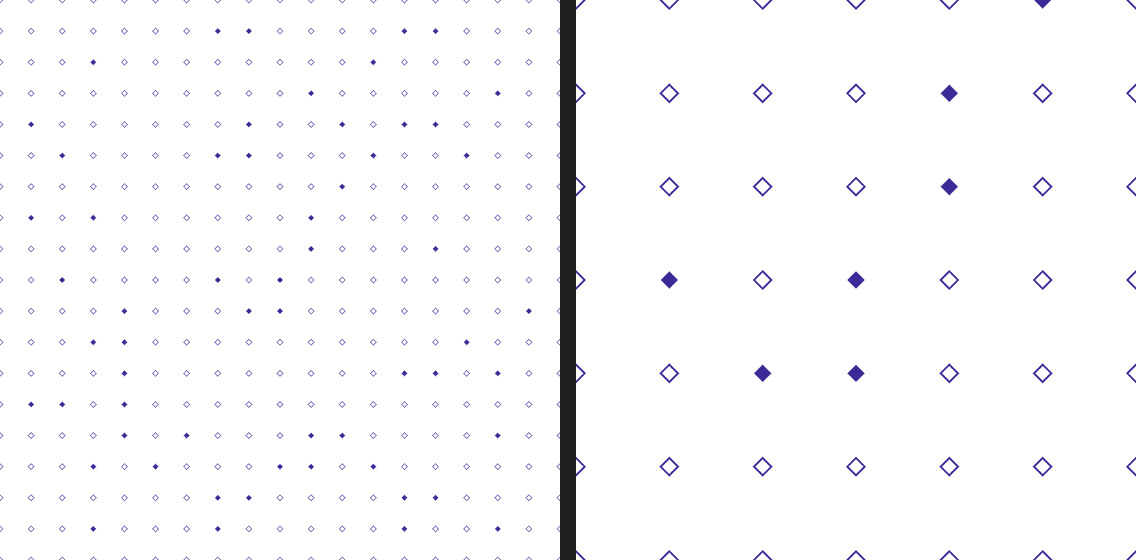
Left, the full canvas; right, a detail of the centre.
Give the GLSL for this pattern, as a WebGL 2 fragment shader.

```glsl
#version 300 es
precision highp float;
// Sparse 18 by 18 lattice of tiny indigo diamonds on white, mostly outlined, some filled.

uniform vec2 u_resolution;
out vec4 fragColor;

const float REPEATS = 18.0;
const float RADIUS = 0.093;        // half diagonal, in cells
const float LINE_WIDTH = 0.020;    // outline width, in cells
const float FILLED_SHARE = 0.235;
const vec3 PAPER = vec3(1.0);
const vec3 INDIGO = vec3(0.235, 0.165, 0.600);

float hash(vec2 p) {
    return fract(sin(dot(p, vec2(127.1, 311.7))) * 43758.5453);
}

// Signed distance to a diamond centred on the origin
float diamond(vec2 p, float radius) {
    return (abs(p.x) + abs(p.y) - radius) * 0.70711;
}

// Share of a pixel lying inside an edge
float coverage(float dist, float pixel) {
    return clamp(0.5 - dist / pixel, 0.0, 1.0);
}

// Difference of two edges keeps hairlines even below one pixel
float outline(float dist, float width, float pixel) {
    return coverage(dist - 0.5 * width, pixel) - coverage(dist + 0.5 * width, pixel);
}

// One where the lattice point is filled; the border row and column stay hollow
float isFilled(vec2 id, float share) {
    float interior = step(0.5, min(id.x, id.y));
    return interior * step(hash(id), share);
}

void main() {
    // Diamonds sit on the lattice points, wrapping at the canvas edges
    vec2 grid = gl_FragCoord.xy / u_resolution * REPEATS;
    vec2 nearest = floor(grid + 0.5);
    vec2 id = mod(nearest, REPEATS);
    float pixel = REPEATS / min(u_resolution.x, u_resolution.y);

    // Choose solid or hollow
    float dist = diamond(grid - nearest, RADIUS);
    float hollow = outline(dist, LINE_WIDTH, pixel);
    float solid = coverage(dist, pixel);
    float ink = mix(hollow, solid, isFilled(id, FILLED_SHARE));

    fragColor = vec4(mix(PAPER, INDIGO, ink), 1.0);
}
```
